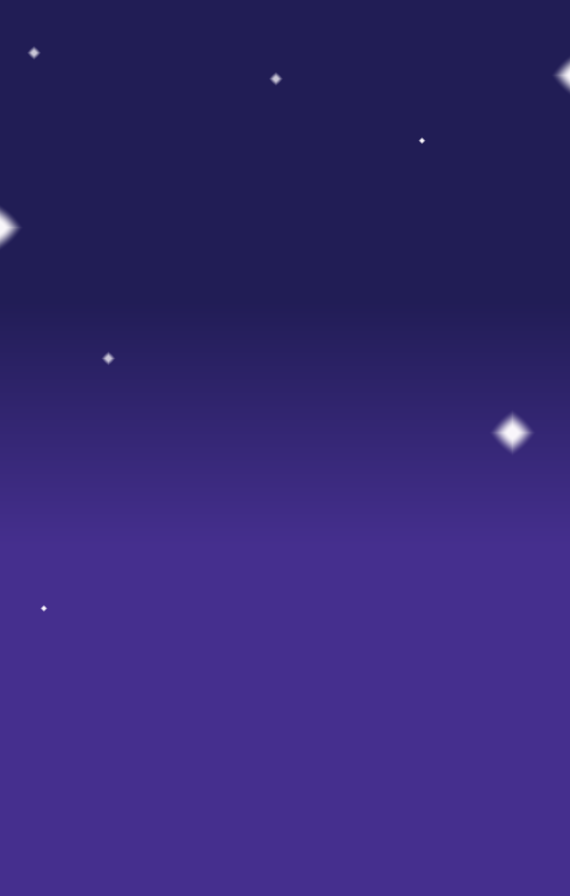
Reproduce this background procedurally as a WebGL 2 fragment shader.

```glsl
#version 300 es
precision highp float;

uniform vec2 u_resolution;
out vec4 fragColor;

const vec3 NIGHT = vec3(0.129, 0.112, 0.335);
const vec3 VIOLET = vec3(0.271, 0.184, 0.557);
const vec3 STARLIGHT = vec3(1.0, 0.99, 1.0);

// Each star: centre in canvas heights, then size class (0 large, 1 medium, 2 small)
const int STAR_COUNT = 8;
const vec3 STARS[STAR_COUNT] = vec3[](
    vec3(0.000, 0.746, 0.0), vec3(0.572, 0.517, 0.0), vec3(0.641, 0.916, 0.0),
    vec3(0.038, 0.941, 1.0), vec3(0.308, 0.912, 1.0), vec3(0.121, 0.600, 1.0),
    vec3(0.471, 0.843, 2.0), vec3(0.049, 0.321, 2.0));

// Radius and opacity of each size class
const vec2 SIZES[3] = vec2[](vec2(0.027, 0.97), vec2(0.0088, 0.76), vec2(0.0048, 0.97));

vec3 skyColor(float height) {
    return mix(VIOLET, NIGHT, smoothstep(0.0, 1.0, 0.5) * 2.0 * clamp((height - 0.39) / 0.275, 0.0, 1.0));
}

// Distance to the centre of a diamond with rounded corners
float diamondDistance(vec2 offset) {
    vec2 a = abs(offset);
    return mix(a.x + a.y, length(a), 0.35);
}

float starGlow(vec2 offset, float radius, float opacity, float pixel) {
    float inner = radius * 0.2;
    float outer = max(radius, inner + pixel);
    return opacity * (1.0 - smoothstep(inner, outer, diamondDistance(offset)));
}

void main() {
    vec2 p = gl_FragCoord.xy / u_resolution.y;
    float pixel = 1.0 / u_resolution.y;
    vec3 color = skyColor(p.y);

    // Soft stars over the sky
    for (int i = 0; i < STAR_COUNT; i++) {
        vec2 size = SIZES[int(STARS[i].z)];
        float glow = starGlow(p - STARS[i].xy, size.x, size.y, pixel);
        color = mix(color, STARLIGHT, glow);
    }

    fragColor = vec4(color, 1.0);
}
```
